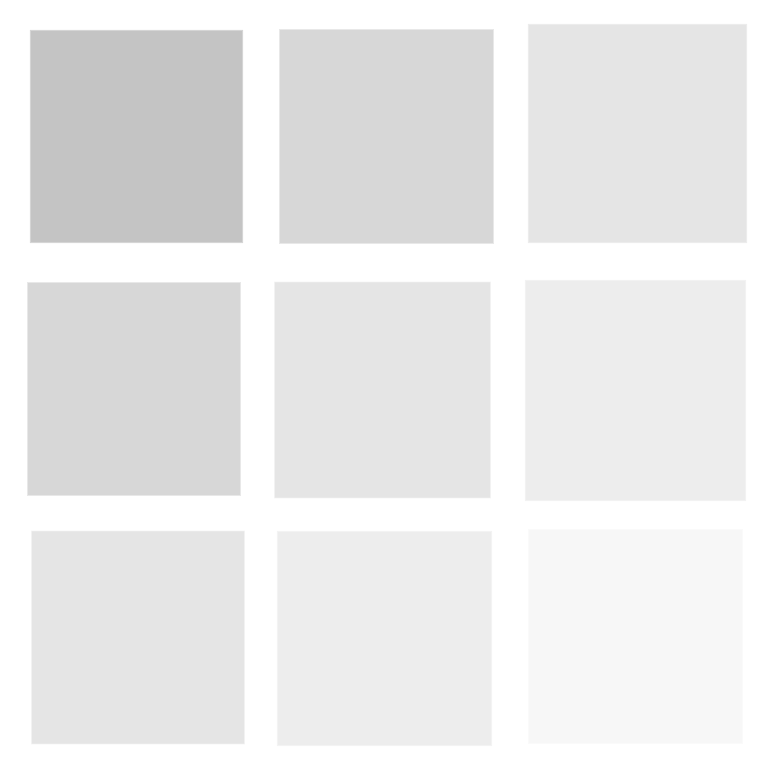
A WebGL 1 fragment shader for this pattern:

```glsl
precision highp float;
// Nine soft-edged grey squares on white, loosely set in a 3 by 3 grid, fading to the lower right.
uniform vec2 u_resolution;

// Signed distance to an axis-aligned square.
float squareDistance(vec2 p, float halfSize) {
    vec2 d = abs(p) - halfSize;
    return length(max(d, 0.0)) + min(max(d.x, d.y), 0.0);
}

// Grey level rises step by step along the diagonals.
float diagonalGrey(float diagonal) {
    vec4 reached = step(vec4(0.5, 1.5, 2.5, 3.5), vec4(diagonal));
    return 0.769 + dot(reached, vec4(0.074, 0.055, 0.031, 0.040));
}

void main() {
    // Work from the top left, with the canvas 768 units wide.
    vec2 uv = gl_FragCoord.xy / u_resolution;
    vec2 p = 768.0 * vec2(uv.x, 1.0 - uv.y);
    float softness = max(1.0, 384.0 / u_resolution.y);

    // Small irregularities of each square, one row of squares per line.
    mat3 shiftX = mat3(0.5, 0.5, 1.5,
                       -2.0, -3.5, -0.5,
                       2.0, -1.5, -0.5);
    mat3 shiftY = mat3(0.5, 0.5, -2.5,
                       2.0, 3.0, 3.5,
                       -0.5, 0.5, -1.5);
    mat3 growth = mat3(0.0, 0.8, 3.0,
                       0.3, 1.7, 4.0,
                       0.2, 0.9, 0.8);

    float grey = 1.0;
    for (int row = 0; row < 3; row++) {
        for (int col = 0; col < 3; col++) {
            vec2 cell = vec2(float(col), float(row));
            vec2 center = 136.0 + cell * vec2(250.0, 251.0)
                        + vec2(shiftX[row][col], shiftY[row][col]);
            float d = squareDistance(p - center, 106.3 + growth[row][col]);
            float cover = 1.0 - smoothstep(-softness, softness, d);
            grey = mix(grey, diagonalGrey(cell.x + cell.y), cover);
        }
    }
    gl_FragColor = vec4(vec3(grey), 1.0);
}
```
